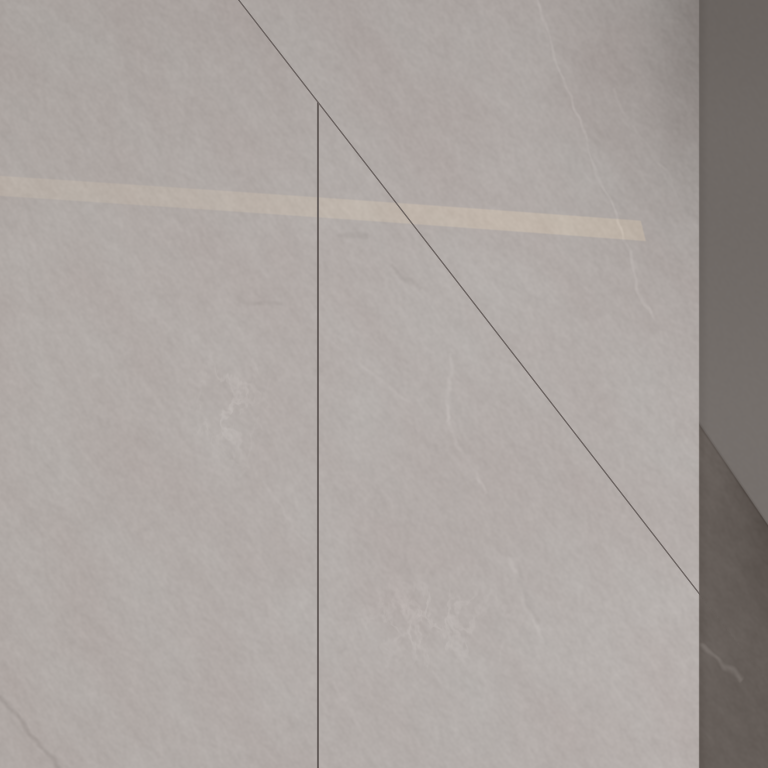
A three.js fragment shader for this texture:

```glsl
// Pale stone wall panels split by two thin dark joints, with a faint warm light
// strip reflected across them and a shaded return wall at the right edge.
// Gradient noise gives the grain and clouds; warped segments draw the veins.
varying vec2 vUv;

vec2 gradientAt(vec2 cell) {
  vec2 q = fract(cell * vec2(0.1031, 0.1130));
  q += dot(q, q.yx + 33.33);
  float angle = 6.2832 * fract((q.x + q.y) * q.x * 17.0);
  return vec2(cos(angle), sin(angle));
}

float noise(vec2 p) {
  vec2 i = floor(p), f = fract(p);
  vec2 u = f * f * f * (f * (f * 6.0 - 15.0) + 10.0);
  float a = dot(gradientAt(i), f);
  float b = dot(gradientAt(i + vec2(1, 0)), f - vec2(1, 0));
  float c = dot(gradientAt(i + vec2(0, 1)), f - vec2(0, 1));
  float d = dot(gradientAt(i + 1.0), f - 1.0);
  return mix(mix(a, b, u.x), mix(c, d, u.x), u.y);
}

float fbm(vec2 p) {
  float sum = 0.0, amp = 0.6;
  for (int i = 0; i < 5; i++) {
    sum += amp * noise(p);
    p = mat2(1.6, 1.2, -1.2, 1.6) * p + 7.3;
    amp *= 0.55;
  }
  return sum;
}

float segment(vec2 p, vec2 a, vec2 b) {
  vec2 ab = b - a;
  return length(p - a - ab * clamp(dot(p - a, ab) / dot(ab, ab), 0.0, 1.0));
}

float vein(vec2 p, vec2 a, vec2 b, float width) {
  return 1.0 - smoothstep(0.0, width, segment(p, a, b));
}

// Broken, crumpled ridges gathered around a centre
float ridgePatch(vec2 p, vec2 center, vec2 radius) {
  vec2 d = (p - center) / radius;
  float ridge = 1.0 - smoothstep(0.0, 0.11, abs(fbm(p * vec2(20.0, 14.0) + 3.0)));
  return ridge * exp(-min(dot(d, d), 20.0));
}

void main() {
  vec2 p = vUv;
  float diagonal = (p.y - 0.867 + 1.289 * (p.x - 0.414)) * 0.613;
  float upperPanel = smoothstep(-0.001, 0.001, diagonal);

  // Stone grain stretched along the falling diagonal
  vec2 along = vec2(dot(p, vec2(0.60, -0.80)), dot(p, vec2(0.80, 0.60)));
  float cloud = fbm(along * vec2(5.0, 9.0) + 2.0 + 5.0 * upperPanel);
  float streak = fbm(along * vec2(24.0, 55.0) + 9.0);
  float grain = noise(along * vec2(100.0, 170.0)) + 0.5 * noise(p * 230.0);

  // Wall tone, falling off toward the upper corners
  vec3 wall = mix(vec3(0.690, 0.663, 0.648), vec3(0.700, 0.674, 0.661), smoothstep(0.0, 0.5, p.x));
  wall -= 0.03 * smoothstep(0.6, 1.05, p.y);
  wall -= 0.09 * smoothstep(0.65, 0.95, p.x) * smoothstep(0.4, 1.05, p.y);
  wall -= 0.07 * smoothstep(0.82, 0.92, p.x) * smoothstep(0.6, 1.0, p.y);
  wall += 0.015 * smoothstep(0.6, 0.9, p.x) * (1.0 - smoothstep(0.1, 0.45, p.y));
  wall += vec3(0.018, 0.030, 0.030) * cloud + 0.026 * streak + 0.019 * grain;

  // Veins
  vec2 w = p + 0.010 * vec2(noise(p * 17.0), noise(p * 17.0 + 40.0))
             + 0.004 * vec2(noise(p * 60.0), noise(p * 60.0 + 20.0));
  float light = 0.7 * vein(w, vec2(0.70, 1.0), vec2(0.788, 0.75), 0.0035);
  light = max(light, 0.8 * vein(w, vec2(0.788, 0.75), vec2(0.86, 0.555), 0.0035));
  light = max(light, 0.4 * vein(w, vec2(0.80, 0.88), vec2(0.91, 0.70), 0.004));
  light = max(light, 0.7 * vein(w, vec2(0.588, 0.54), vec2(0.581, 0.45), 0.005));
  light = max(light, 0.6 * vein(w, vec2(0.581, 0.45), vec2(0.63, 0.36), 0.004));
  light = max(light, 0.5 * vein(w, vec2(0.424, 0.56), vec2(0.56, 0.455), 0.004));
  light = max(light, 0.8 * vein(w, vec2(0.665, 0.27), vec2(0.705, 0.165), 0.006));
  light = max(light, 0.4 * vein(w, vec2(0.44, 0.11), vec2(0.49, 0.01), 0.006));
  light = max(light, 0.4 * vein(w, vec2(0.325, 0.40), vec2(0.40, 0.29), 0.004));
  light *= 0.65 + 0.9 * noise(p * 34.0);
  light += 0.7 * ridgePatch(w, vec2(0.30, 0.47), vec2(0.045, 0.07));
  light += 0.7 * ridgePatch(w, vec2(0.56, 0.19), vec2(0.09, 0.055));
  float dark = vein(w, vec2(0.0, 0.092), vec2(0.075, 0.0), 0.006);
  dark = max(dark, 0.7 * vein(w, vec2(0.445, 0.695), vec2(0.475, 0.692), 0.006));
  dark = max(dark, 0.6 * vein(w, vec2(0.51, 0.655), vec2(0.55, 0.62), 0.005));
  dark = max(dark, 0.5 * vein(w, vec2(0.31, 0.61), vec2(0.365, 0.605), 0.005));
  dark = max(dark, 0.5 * vein(w, vec2(0.675, 0.25), vec2(0.70, 0.19), 0.008));
  wall += 0.05 * light - 0.045 * dark;

  // Reflected light strip with a slanted right end
  float stripCenter = 0.758 - 0.065 * p.x - 0.006 * p.x * p.x;
  float strip = 1.0 - smoothstep(0.0115, 0.0145, abs(p.y - stripCenter));
  strip *= 1.0 - smoothstep(-0.001, 0.002, p.x - 0.837 + 0.25 * (p.y - 0.70));
  wall += strip * vec3(0.056, 0.042, 0.016) * mix(0.65, 1.2, smoothstep(0.1, 0.8, p.x));

  // Joints between panels
  float jointV = 1.0 - smoothstep(0.0006, 0.0021, abs(p.x - 0.414));
  jointV *= 1.0 - smoothstep(0.866, 0.869, p.y);
  float jointD = 1.0 - smoothstep(0.0002, 0.0016, abs(diagonal));
  wall = mix(wall, vec3(0.36, 0.33, 0.32), max(0.85 * jointV, 0.8 * jointD));

  // Shaded return: smooth plane above, stone below a falling edge
  float fall = p.y - 0.447 + 1.47 * (p.x - 0.911);
  vec3 plane = vec3(0.435, 0.412, 0.397) + 0.025 * (1.0 - smoothstep(0.4, 0.75, p.y));
  plane -= 0.02 * smoothstep(0.8, 1.0, p.y) - 0.006 * grain;
  float depth = smoothstep(0.91, 1.0, p.x);
  vec3 stone = vec3(0.402, 0.373, 0.354) - 0.07 * depth * exp(-9.0 * min(abs(fall), 1.0));
  stone += 0.03 * streak + 0.02 * cloud + 0.012 * grain;
  stone += 0.06 * vein(w, vec2(0.911, 0.162), vec2(0.965, 0.112), 0.005);
  vec3 side = mix(stone, plane, smoothstep(-0.002, 0.002, fall));
  side -= 0.04 * (1.0 - smoothstep(0.0, 0.006, abs(fall)));
  side -= 0.025 * (1.0 - smoothstep(0.91, 0.925, p.x));
  gl_FragColor = vec4(mix(wall, side, smoothstep(0.9090, 0.9115, p.x)), 1.0);
}
```
